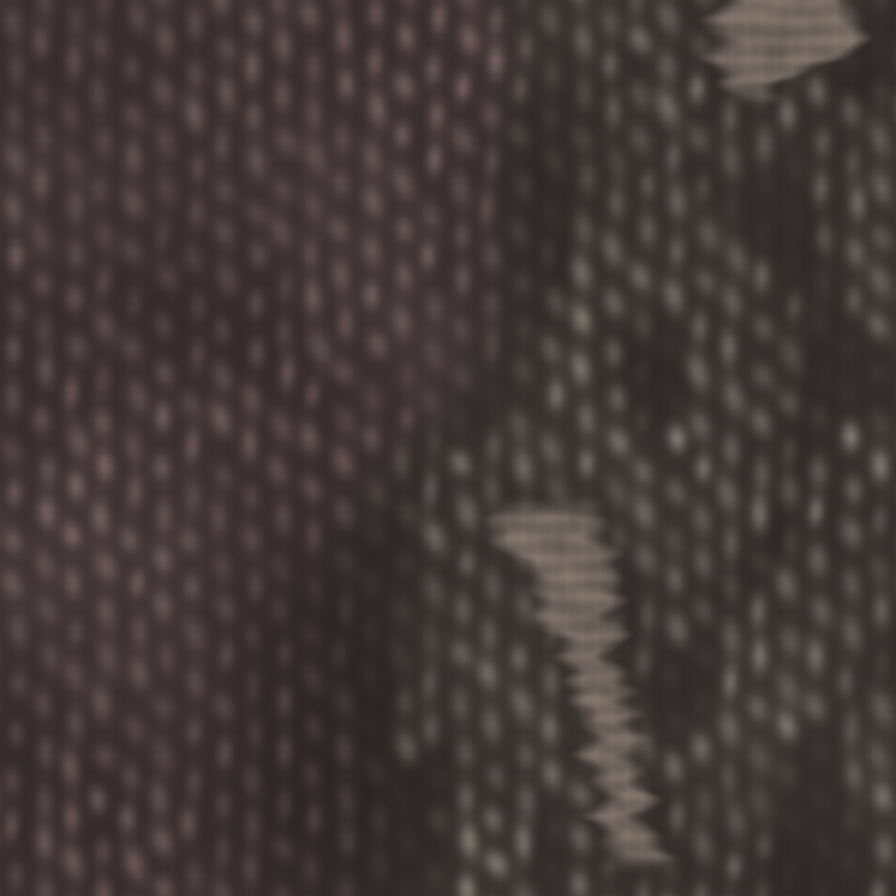
A WebGL 2 fragment shader for this texture:

```glsl
#version 300 es
precision highp float;

uniform vec2 u_resolution;
out vec4 outColor;

// Stitch layout, as counts across the canvas
const vec2 STITCH_GRID = vec2(30.0, 19.0);
const vec2 STITCH_SIGMA = vec2(0.0078, 0.0130);
const vec2 STITCH_JITTER = vec2(0.24, 0.22);
const float STITCH_TILT = 0.08;
const float WEAVE_ROWS = 45.0;
const float WEAVE_COLUMNS = 60.0;
const float BROAD_SHADE = 0.20;

// Cloth and yarn colours
const vec3 PLUM_BASE = vec3(0.220, 0.179, 0.184);
const vec3 PLUM_STITCH = vec3(0.425, 0.342, 0.345);
const vec3 OLIVE_BASE = vec3(0.206, 0.186, 0.175);
const vec3 OLIVE_STITCH = vec3(0.485, 0.458, 0.420);
const vec3 DARK_CLOTH = vec3(0.182, 0.161, 0.157);
const vec3 TAN_YARN = vec3(0.465, 0.418, 0.385);

vec2 hash2(vec2 p) {
  vec3 q = fract(p.xyx * vec3(0.1031, 0.1030, 0.0973));
  q += dot(q, q.yzx + 33.33);
  return fract((q.xx + q.yz) * q.zy);
}

float cornerGradient(vec2 cell, vec2 offset) {
  float angle = 6.2832 * hash2(cell + 71.0).x;
  return dot(vec2(cos(angle), sin(angle)), offset);
}

float gradientNoise(vec2 p) {
  vec2 i = floor(p), f = fract(p);
  vec2 u = f * f * f * (f * (f * 6.0 - 15.0) + 10.0);
  vec2 e = vec2(1.0, 0.0);
  float low = mix(cornerGradient(i, f), cornerGradient(i + e.xy, f - e.xy), u.x);
  float high = mix(cornerGradient(i + e.yx, f - e.yx), cornerGradient(i + e.xx, f - e.xx), u.x);
  return mix(low, high, u.y);
}

// Horizontal centre of the dark seam between the two cloths
float seamCentre(float y) {
  return mix(0.422, 0.602, smoothstep(0.38, 0.66, y)) + 0.02 * gradientNoise(vec2(3.0, y * 7.0));
}

// 0 on the plum side, 1 on the olive side
float oliveSide(vec2 p) {
  return smoothstep(-0.06, 0.04, p.x - seamCentre(p.y) + 0.015);
}

// Soft span around a centre line
float span(float x, float centre, float halfWidth, float blur) {
  return 1.0 - smoothstep(halfWidth - blur, halfWidth + blur, abs(x - centre));
}

// Solid tan patches: a leaning strip and a corner block
float tanPatch(vec2 p, float grow, float blur) {
  float x = p.x + 0.034 * gradientNoise(vec2(p.x * 6.0, p.y * WEAVE_ROWS + 0.5));
  float t = clamp((p.y - 0.04) / 0.39, 0.0, 1.0);
  float strip = span(x, 0.705 - 0.097 * pow(t, 1.4), 0.025 + 0.029 * smoothstep(0.55, 0.85, t) + grow, blur);
  strip *= span(p.y, 0.235, 0.197 + grow, blur);
  float rise = smoothstep(0.89, 0.96, p.y);
  float corner = span(x, 0.832 + 0.048 * rise, 0.022 + 0.050 * rise + grow, blur);
  corner *= smoothstep(-blur, blur, p.y - 0.893 + grow);
  return max(strip, corner);
}

// Bare dark areas: the broken seam, halos of the patches, scattered blots
float darkArea(vec2 p) {
  float width = 0.030 + 0.030 * gradientNoise(p * vec2(5.0, 9.0));
  float seam = span(p.x, seamCentre(p.y), width, 0.030);
  seam *= 0.82 + 0.5 * gradientNoise(p * vec2(14.0, 8.0) + 2.0);
  float blots = smoothstep(0.08, 0.32, gradientNoise(p * vec2(9.0, 5.5) + 17.3)) * oliveSide(p);
  float halo = 0.7 * tanPatch(p, 0.024, 0.024);
  return clamp(max(seam, max(blots, halo)), 0.0, 1.0);
}

// Lays the staggered soft stitches over the cloth
vec3 addStitches(vec3 colour, vec2 p) {
  float column = floor(p.x * STITCH_GRID.x);
  for (int i = -1; i <= 1; i++) {
    float c = column + float(i);
    float stagger = 0.5 * mod(c, 2.0) + 0.14 * hash2(vec2(c, 5.0)).x;
    float row = floor(p.y * STITCH_GRID.y - stagger);
    for (int j = -1; j <= 1; j++) {
      vec2 cell = vec2(c, row + float(j));
      vec2 random = hash2(cell + 13.0), shape = hash2(cell + 131.0);
      vec2 centre = cell + vec2(0.5, 0.5 + stagger) + (random - 0.5) * STITCH_JITTER;
      centre /= STITCH_GRID;
      centre.x += 0.008 * gradientNoise(centre * vec2(5.0, 6.0));
      vec2 d = p - centre;
      d.x += d.y * (STITCH_TILT + 0.3 * (shape.x - 0.5));
      d /= STITCH_SIGMA * mix(vec2(0.82), vec2(1.18), shape);
      float patchiness = 0.84 + 0.6 * gradientNoise(centre * 5.0 + 4.0);
      float strength = mix(0.52, 0.98, random.y) * patchiness * (1.0 - 0.86 * darkArea(centre));
      vec3 yarn = mix(PLUM_STITCH, OLIVE_STITCH, oliveSide(centre));
      colour = mix(colour, yarn, clamp(strength, 0.0, 1.0) * exp(-0.5 * dot(d, d)));
    }
  }
  return colour;
}

void main() {
  vec2 p = gl_FragCoord.xy / u_resolution;

  // Ground cloth
  vec3 colour = mix(PLUM_BASE, OLIVE_BASE, oliveSide(p));
  colour = mix(colour, DARK_CLOTH, 0.85 * darkArea(p));
  colour = addStitches(colour, p);

  // Broad shading, deeper on the plum side of the lower seam
  float shadow = span(p.x, 0.34, 0.07, 0.07) * (1.0 - smoothstep(0.3, 0.5, p.y));
  colour *= 1.0 + BROAD_SHADE * gradientNoise(p * 4.0 + 9.0) - 0.12 * shadow;

  // Tan patches with ribbed rows
  float rib = cos(6.2832 * (p.y * WEAVE_ROWS + 0.35 * gradientNoise(p * 14.0)));
  float thread = cos(6.2832 * p.x * WEAVE_COLUMNS);
  vec3 ribbed = TAN_YARN * (0.97 + 0.06 * rib + 0.012 * thread + 0.16 * gradientNoise(p * vec2(26.0, 34.0)));
  colour = mix(colour, ribbed, tanPatch(p, 0.0, 0.016));

  // Fine weave over everything
  vec2 weave = cos(6.2832 * p * vec2(2.0 * WEAVE_COLUMNS, 2.0 * WEAVE_ROWS));
  colour *= 1.0 + 0.007 * (weave.x + weave.y) + 0.04 * gradientNoise(p * vec2(60.0, 40.0));
  outColor = vec4(colour, 1.0);
}
```
